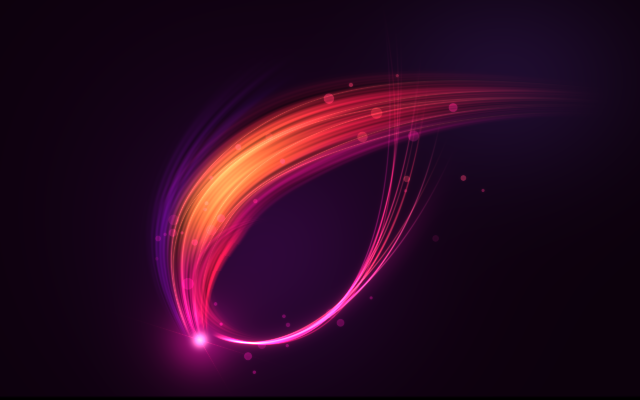
This background is drawn by a Shadertoy shader. Its source:

```glsl
struct Curve { vec2 a, b, c, d; };

const Curve BAND = Curve(vec2(.496, .146), vec2(.333, .583), vec2(.833, .812), vec2(1.542, .746));
const Curve HOOK = Curve(vec2(.667, .152), vec2(.396, .167), vec2(.479, .458), vec2(.688, .454));
const Curve PLUME = Curve(vec2(.469, .188), vec2(.333, .437), vec2(.479, .687), vec2(.771, .858));
const Curve STRAND_LEFT = Curve(vec2(.525, .177), vec2(.833, .02), vec2(1.083, .375), vec2(.948, 1.02));
const Curve STRAND_RIGHT = Curve(vec2(.525, .165), vec2(.688, .083), vec2(.979, .229), vec2(1.145, .65));
const vec2 FLARE = vec2(.5, .15);
const vec3 NIGHT = vec3(.045, .002, .045);
const vec3 PLUM = vec3(.13, .025, .17);
const vec3 INDIGO = vec3(.07, .045, .13);
const vec3 VIOLET = vec3(.34, .03, .48);
const vec3 MAGENTA = vec3(.73, .05, .46);
const vec3 CRIMSON = vec3(.83, .09, .24);
const vec3 ORANGE = vec3(.98, .37, .2);
const vec3 GOLD = vec3(1., .66, .36);
const int SEGMENTS = 20;
const int STRANDS = 13;
const int DOTS = 40;

float hash(float n) { return fract(sin(n * 91.73) * 4375.85); }

vec2 gradient(vec2 cell) {
    float angle = 6.2832 * hash(dot(cell, vec2(1.31, 7.17)));
    return vec2(cos(angle), sin(angle));
}

float noise(vec2 p) {
    vec2 i = floor(p), f = p - i, w = f * f * f * (f * (f * 6. - 15.) + 10.), e = vec2(1, 0);
    return mix(mix(dot(gradient(i), f), dot(gradient(i + e), f - e), w.x),
               mix(dot(gradient(i + e.yx), f - e.yx), dot(gradient(i + 1.), f - 1.), w.x), w.y);
}

vec2 bezier(Curve k, float t) {
    float s = 1. - t;
    return s * s * s * k.a + 3. * s * t * (s * k.b + t * k.c) + t * t * t * k.d;
}

vec2 tangent(Curve k, float t) {
    float s = 1. - t;
    return 3. * (s * s * (k.b - k.a) + 2. * s * t * (k.c - k.b) + t * t * (k.d - k.c));
}

// Signed distance (positive on the left) and position along the curve
vec2 locate(Curve k, vec2 p) {
    float best = 1e5, t = 0.;
    vec2 from = k.a;
    for (int i = 0; i < SEGMENTS; i++) {
        vec2 to = bezier(k, float(i + 1) / float(SEGMENTS)), e = to - from, q = p - from;
        float h = clamp(dot(q, e) / dot(e, e), 0., 1.), d = length(q - e * h);
        if (d < best) { best = d; t = (float(i) + h) / float(SEGMENTS); }
        from = to;
    }
    vec2 v = tangent(k, t);
    t = clamp(t + dot(p - bezier(k, t), v) / dot(v, v), 0., 1.);
    vec2 q = p - bezier(k, t);
    v = tangent(k, t);
    return vec2(length(q) * (v.x * q.y - v.y * q.x < 0. ? -1. : 1.), t);
}

Curve blend(Curve a, Curve b, float f) {
    return Curve(mix(a.a, b.a, f), mix(a.b, b.b, f), mix(a.c, b.c, f), mix(a.d, b.d, f));
}

float glow(vec2 q, float radius) { return exp(-dot(q, q) / (radius * radius)); }

float fadeEnds(float t, float head, float tail) {
    return smoothstep(0., head, t) * (1. - smoothstep(tail, 1., t));
}

vec3 background(vec2 p) {
    vec3 col = NIGHT + PLUM * (.75 * glow(p - vec2(.68, .36), .3) + .3 * glow(p - vec2(.6, .5), .55));
    return col + INDIGO * glow((p - vec2(1.27, .8)) * vec2(.8, 1.), .25);
}

vec3 addPlume(vec3 col, vec2 p) {
    vec2 k = locate(PLUME, p);
    float u = k.x / (.025 + .035 * k.y);
    float streak = clamp(.6 + 1.2 * noise(vec2(u * 4. + 3., k.y * 2.)), 0., 1.3);
    vec3 tint = mix(VIOLET, vec3(.17, .03, .42), smoothstep(-.6, .3, -u));
    return col + tint * streak * exp(-u * u * 1.3) * fadeEnds(k.y, .2, .35);
}

vec3 addBand(vec3 col, vec2 p, float px) {
    vec2 k = locate(BAND, p);
    float t = k.y, width = .02 + .1 * smoothstep(-.08, .3, t) - .075 * smoothstep(.5, 1., t);
    float u = k.x / width;
    vec3 inner = mix(CRIMSON, MAGENTA * .75, smoothstep(.15, .4, t));
    vec3 middle = mix(mix(MAGENTA, ORANGE, smoothstep(.1, .3, t)), CRIMSON, smoothstep(.42, .68, t));
    vec3 outer = mix(VIOLET, CRIMSON * .65, smoothstep(.2, .5, t));
    vec3 body = mix(mix(inner, middle, smoothstep(-.75, -.25, u)), outer, smoothstep(.2, .75, u));
    float streak = .85 + .75 * noise(vec2(u * 5., t * 2.5)) + .55 * noise(vec2(u * 15., t * 3. + 9.));
    body *= clamp(streak, .25, 1.4);
    body += GOLD * .55 * exp(-pow((t - .37) / .11, 2.) - pow((u - .05) * 2.8, 2.));
    // Fine bright threads along the band
    for (int i = 0; i < 6; i++) {
        float offset = -.65 + .24 * float(i) + .12 * sin(t * 5. + float(i) * 2.);
        body += mix(CRIMSON, GOLD, .5) * .4 * exp(-abs(u - offset) * width / max(.0015, px));
    }
    float cover = smoothstep(-1.05, -.8, u) * (1. - smoothstep(.35, 1.15, u));
    return mix(col, body, cover * fadeEnds(t, .06, .5));
}

vec3 addHook(vec3 col, vec2 p) {
    vec2 k = locate(HOOK, p);
    float u = k.x / mix(.004, .024, sin(3.1416 * k.y));
    float streak = .8 + .7 * noise(vec2(u * 3., k.y * 3.));
    return mix(col, mix(CRIMSON, MAGENTA, k.y) * streak, .8 * exp(-u * u) * fadeEnds(k.y, .4, .6));
}

vec3 addStrands(vec3 col, vec2 p, float px) {
    vec2 veil = locate(STRAND_RIGHT, p);
    col += MAGENTA * .13 * exp(-pow(veil.x / .03, 2.)) * fadeEnds(veil.y, .2, .7);
    for (int i = 0; i < STRANDS; i++) {
        float n = float(i), f = n / float(STRANDS - 1);
        Curve strand = blend(STRAND_LEFT, STRAND_RIGHT, f);
        strand.d.x += .13 * (hash(n + 4.) - .5) * (1. - f);
        strand.c.x += .07 * (hash(n + 17.) - .6);
        vec2 k = locate(strand, p);
        vec3 tint = mix(mix(MAGENTA, CRIMSON, hash(n + 2.)), GOLD * .8, f * hash(n + 8.));
        float line = exp(-pow(k.x / max(.0014, .8 * px), 2.)) + .12 * exp(-abs(k.x) / .006);
        col += tint * line * fadeEnds(k.y, .12, .55) * mix(.35, .75, hash(n + 31.));
    }
    return col;
}

vec3 addDots(vec3 col, vec2 p, float px) {
    for (int i = 0; i < DOTS; i++) {
        float n = float(i), t = hash(n + 51.), size = hash(n + 73.);
        vec2 scatter = vec2(hash(n + 11.), hash(n + 29.)) - .5;
        vec2 center = (i % 3 == 0 ? bezier(STRAND_RIGHT, t) : bezier(BAND, t * .75)) + scatter * .2;
        float radius = .003 + .011 * size * size * size, d = length(p - center) - radius;
        float disc = 1. - smoothstep(-px, px, d), rim = exp(-abs(d) / .0015);
        vec3 tint = mix(MAGENTA, ORANGE, hash(n + 5.) * smoothstep(.3, .7, p.y));
        col += tint * (disc * .45 + rim * .2) * mix(.25, 1., hash(n + 97.));
    }
    return col;
}

vec3 addFlare(vec3 col, vec2 p) {
    vec2 q = p - FLARE;
    col += MAGENTA * (.55 * glow(q, .075) + .15 * glow(q, .15)) + vec3(1., .75, .8) * glow(q, .018);
    // Two faint crossed rays
    vec2 r = mat2(.95, .3, -.3, .95) * q, s = mat2(.5, .87, -.87, .5) * q;
    return col + CRIMSON * .4 * (exp(-abs(r.y) / .0012 - abs(r.x) / .05) + exp(-abs(s.y) / .0012 - abs(s.x) / .04));
}

void mainImage(out vec4 fragColor, in vec2 fragCoord) {
    float px = 1. / iResolution.y;
    vec2 p = fragCoord * px;
    vec3 col = addPlume(background(p), p);
    col = addHook(addBand(col, p, px), p);
    col = addFlare(addDots(addStrands(col, p, px), p, px), p);
    col *= smoothstep(.004, .012, p.y);
    fragColor = vec4(clamp(col, 0., 1.), 1.);
}
```
